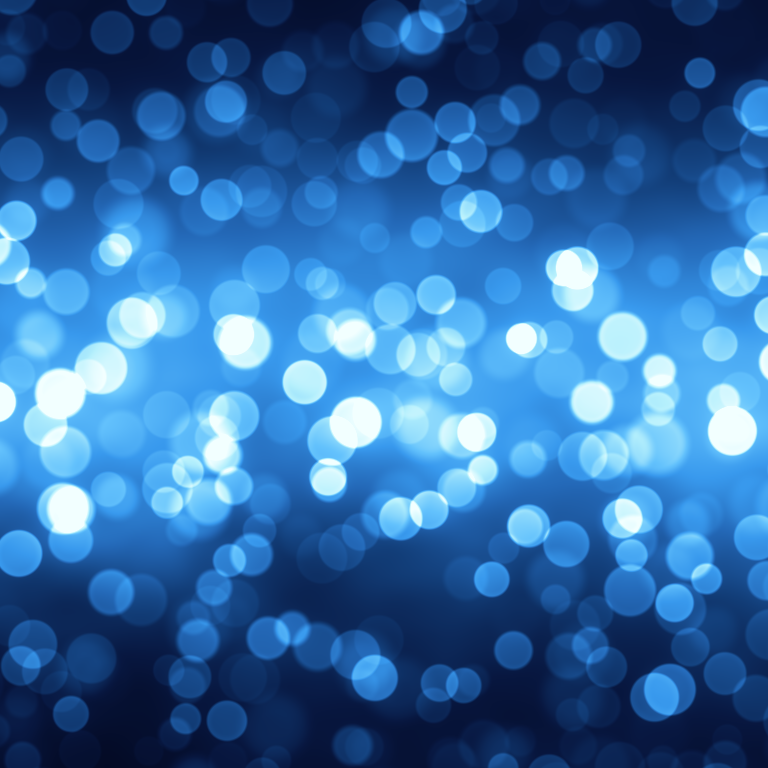
This background is drawn by a WebGL 2 fragment shader. Its source:

```glsl
#version 300 es
precision highp float;
// Blue bokeh: a bright hazy band across a navy field, strewn with translucent discs.
// Haze, blurred blobs and turned grids of jittered discs add up to one light level,
// which a colour ramp then turns from navy through azure to white.

uniform vec2 u_resolution;
out vec4 fragColor;

const int RAMP_SIZE = 8;
const vec3 RAMP[RAMP_SIZE] = vec3[RAMP_SIZE](
    vec3(0.005, 0.015, 0.09), vec3(0.03, 0.09, 0.25),
    vec3(0.07, 0.24, 0.47), vec3(0.14, 0.41, 0.72),
    vec3(0.22, 0.60, 0.93), vec3(0.39, 0.76, 0.99),
    vec3(0.71, 0.94, 0.99), vec3(0.95, 1.0, 1.0));

const float BAND_CENTRE = 0.52;
const float BAND_WIDTH = 0.275;
const int SHARP_LAYERS = 4;

float hash(vec2 p) {
    return fract(sin(dot(p, vec2(127.1, 311.7))) * 43758.5453);
}

float valueNoise(vec2 p) {
    vec2 cell = floor(p);
    vec2 f = fract(p);
    f = f * f * (3.0 - 2.0 * f);
    float low = mix(hash(cell), hash(cell + vec2(1.0, 0.0)), f.x);
    float high = mix(hash(cell + vec2(0.0, 1.0)), hash(cell + 1.0), f.x);
    return mix(low, high, f.y);
}

float fbm(vec2 p) {
    float sum = 0.0;
    float amplitude = 0.55;
    for (int i = 0; i < 3; i++) {
        sum += amplitude * valueNoise(p);
        p = p * 2.03 + 17.3;
        amplitude *= 0.5;
    }
    return sum;
}

mat2 rotation(float angle) {
    float c = cos(angle);
    float s = sin(angle);
    return mat2(c, s, -s, c);
}

// Brightness of the horizontal band, 1 at its centre
float bandAt(float y) {
    float d = (y - BAND_CENTRE) / BAND_WIDTH;
    return exp(-d * d);
}

// Filled disc with a faint rim and a little glow outside it
float disc(float dist, float radius, float softness) {
    float fill = 1.0 - smoothstep(radius - softness, radius + softness, dist);
    float rim = smoothstep(0.65, 1.0, dist / radius);
    float glow = exp(-max(dist - radius, 0.0) * 130.0) * (1.0 - fill);
    return fill * (0.94 + 0.12 * rim) + 0.08 * glow;
}

// One jittered grid of discs; radii and softness are (min, max) in canvas units
float discLayer(vec2 p, float cells, vec2 radii, vec2 softness, float density, float seed) {
    mat2 turn = rotation(seed * 1.7);
    vec2 q = turn * p * cells + seed * 13.7;
    vec2 home = floor(q);
    float light = 0.0;
    for (int y = -1; y <= 1; y++) {
        for (int x = -1; x <= 1; x++) {
            vec2 cell = home + vec2(x, y);
            vec2 key = cell + seed * 5.3;
            if (hash(key + 3.1) > density) continue;
            vec2 jitter = vec2(hash(key + 11.7), hash(key + 29.3));
            vec2 offset = (q - cell - jitter) / cells;
            float radius = mix(radii.x, radii.y, hash(key + 41.9));
            float blur = mix(softness.x, softness.y, pow(hash(key + 53.2), 3.0));
            float strength = mix(0.3, 2.5, pow(hash(key + 67.4), 2.0));
            light += strength * disc(length(offset), radius, blur);
        }
    }
    return light;
}

vec3 rampColour(float level) {
    vec3 colour = RAMP[0];
    for (int i = 1; i < RAMP_SIZE; i++) {
        colour = mix(colour, RAMP[i], clamp(level - float(i - 1), 0.0, 1.0));
    }
    return colour;
}

void main() {
    vec2 p = gl_FragCoord.xy / u_resolution.y;
    float pixel = 1.0 / u_resolution.y;

    // Hazy band with cloudy variation
    float haze = fbm(p * vec2(5.0, 6.5) + 8.2) - 0.46;
    float band = bandAt(p.y + 0.05 * haze);
    float level = 0.5 + 3.65 * band + 1.9 * haze * (0.4 + 0.6 * band);

    // Out-of-focus blobs
    float discGain = 0.65 + 0.45 * band;
    level += 0.5 * discGain * discLayer(p, 9.0, vec2(0.024, 0.04), vec2(0.01, 0.022), 0.9, 7.0);

    // Crisp translucent discs
    vec2 softness = max(vec2(0.002, 0.006), vec2(pixel));
    for (int i = 0; i < SHARP_LAYERS; i++) {
        float seed = float(i) + 1.0;
        level += discGain * discLayer(p, 9.5, vec2(0.019, 0.034), softness, 0.78, seed);
    }

    fragColor = vec4(rampColour(level), 1.0);
}
```
